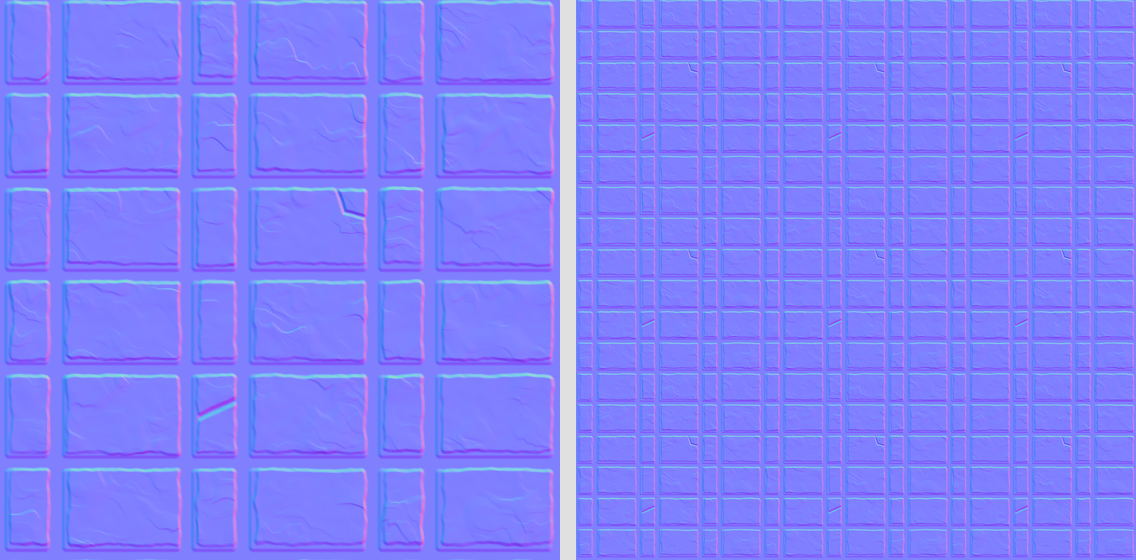
Left: one tile. Right: repeated 3 by 3.
Give the GLSL for this texture map, as a Shadertoy shader.

```glsl
const vec2 GRID = vec2(3.0, 6.0);   // stone pairs across, courses up
const float SPAN = 6.0;             // canvas width measured in courses

vec2 hash2(vec2 p) {
    vec2 k = vec2(dot(p, vec2(127.1, 311.7)), dot(p, vec2(269.5, 183.3)));
    return fract(sin(k) * 43758.54);
}

float latticeGradient(vec2 cell, vec2 offset, float period) {
    float angle = 6.2832 * hash2(mod(cell, period)).x;
    return dot(vec2(cos(angle), sin(angle)), offset);
}

// Gradient noise that wraps after a whole number of cells
float wrapNoise(vec2 p, float period) {
    vec2 i = floor(p), f = fract(p);
    vec2 u = f * f * f * (f * (f * 6.0 - 15.0) + 10.0);
    vec2 e = vec2(1.0, 0.0);
    float low = mix(latticeGradient(i, f, period),
                    latticeGradient(i + e.xy, f - e.xy, period), u.x);
    float high = mix(latticeGradient(i + e.yx, f - e.yx, period),
                     latticeGradient(i + e.xx, f - e.xx, period), u.x);
    return mix(low, high, u.y);
}

float scaledNoise(vec2 p, float frequency) {
    return wrapNoise(p * frequency, SPAN * frequency);
}

// Depth inside a box with rounded corners, given distances to its sides
float insideDepth(vec2 low, vec2 high, float radius) {
    vec2 d = min(low, high);
    return radius - length(max(radius - d, 0.0));
}

float segmentDistance(vec2 p, vec2 a, vec2 b) {
    vec2 ab = b - a;
    return length(p - a - ab * clamp(dot(p - a, ab) / dot(ab, ab), 0.0, 1.0));
}

float crack(vec2 p, vec2 a, vec2 b, float width) {
    return 1.0 - smoothstep(0.0, width, segmentDistance(p, a, b));
}

// Thin slanted ledges that fade in and out, over a fine grain
float cleftFace(vec2 p) {
    float relief = 0.0015 * scaledNoise(p, 7.0) + 0.004 * scaledNoise(p + 1.7, 2.0);
    for (float s = 1.0; s < 4.0; s++) {
        vec2 q = p + s * 2.37;
        q += 0.22 * vec2(scaledNoise(q, 2.0), scaledNoise(q + 3.1, 3.0));
        q += 0.06 * scaledNoise(q, 8.0);
        float field = scaledNoise(vec2(q.x + 2.0 * q.y, q.y), s);
        float fade = smoothstep(-0.1, 0.35, scaledNoise(p + s * 4.3, 2.0));
        relief += 0.006 * fade * smoothstep(-0.05 * s, 0.05 * s, field) / s;
    }
    return relief;
}

float height(vec2 p) {
    // Each cell holds one narrow and one wide stone
    vec2 local = p - vec2(0.0, 0.04);
    vec2 cell = floor(local / vec2(2.0, 1.0));
    vec2 q = local - cell * vec2(2.0, 1.0);
    vec2 id = mod(cell, GRID);
    float wide = step(0.6, q.x);
    vec2 stoneId = vec2(id.x * 2.0 + wide, id.y);
    vec2 lowCorner = vec2(mix(0.04, 0.655, wide), 0.04);
    vec2 highCorner = vec2(mix(0.555, 1.945, wide), 0.965);
    highCorner.x += 0.03 * (hash2(vec2(stoneId.x, 9.0)).x - 0.5);
    highCorner.y -= 0.02 * hash2(vec2(5.0, id.y)).y;

    // Straight lower ledge, then a ragged inner edge
    vec2 ragged = vec2(scaledNoise(p, 4.0), scaledNoise(p + 2.6, 3.0)) * 0.034;
    ragged += vec2(scaledNoise(p + 4.2, 9.0), scaledNoise(p, 10.0)) * 0.016;
    vec2 inset = 0.04 + 0.035 * hash2(stoneId + 3.0);
    vec2 low = q - lowCorner;
    vec2 high = highCorner - q + ragged * 0.7;
    float ledge = smoothstep(0.0, 0.046, insideDepth(low, high, 0.06));
    float top = smoothstep(0.0, 0.044, insideDepth(low - inset + ragged, high, 0.06));

    // A few broken stones
    vec2 c = p + ragged * 0.3;
    float damage = 0.024 * crack(c, vec2(2.03, 1.48), vec2(2.58, 1.73), 0.055);
    float corner = crack(c, vec2(3.60, 4.00), vec2(3.69, 3.73), 0.036);
    corner = max(corner, crack(c, vec2(3.69, 3.73), vec2(3.96, 3.66), 0.036));
    corner = max(corner, crack(c, vec2(0.40, 5.10), vec2(0.55, 5.22), 0.04));
    damage = max(damage, 0.017 * corner);
    return 0.0115 * (ledge + top) + top * (cleftFace(p) - damage);
}

void mainImage(out vec4 fragColor, in vec2 fragCoord) {
    vec2 p = fragCoord / iResolution.xy * SPAN;
    vec2 e = vec2(0.007, 0.0);
    vec2 slope = vec2(height(p + e.xy) - height(p - e.xy),
                      height(p + e.yx) - height(p - e.yx)) / (2.0 * e.x);
    vec3 normal = normalize(vec3(-slope, 1.0));
    fragColor = vec4(0.5 + 0.5 * normal, 1.0);
}
```
